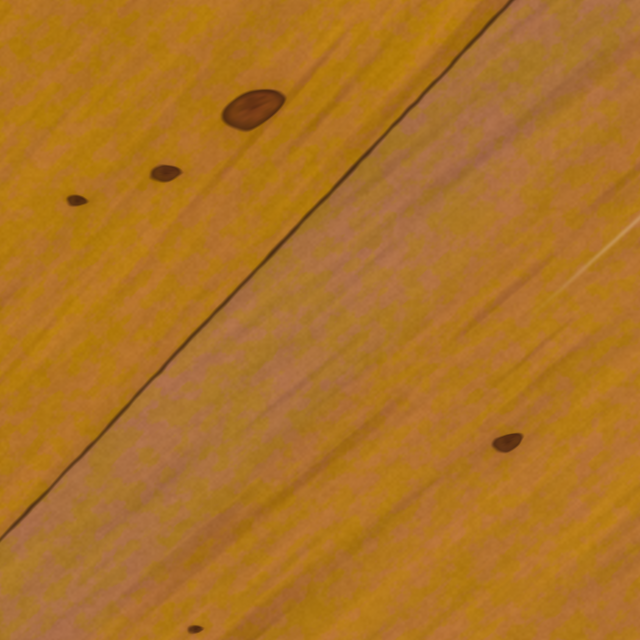
Write a WebGL 1 fragment shader that draws this texture.

```glsl
precision highp float;
// Two varnished pine boards meeting at a dark diagonal seam, with knots.
// Stretched value noise makes the grain, blotchy noise tints the varnish,
// and warped ellipses laid out in rows make the knots.

uniform vec2 u_resolution;

#define SEAM_START vec2(0.0, 0.156)
#define SEAM_ANGLE 0.811
#define SEAM_WIDTH 0.0027
#define UPPER_GRAIN_ANGLE 0.84
#define LOWER_GRAIN_ANGLE 0.70
#define GRAIN_CONTRAST 0.13
#define STREAK_DEPTH 0.13
#define BLOTCH_SCALE 58.0
#define BLOTCH_TINT 0.095
#define SPECKLE 0.022

const vec3 AMBER = vec3(0.700, 0.463, 0.108);
const vec3 HONEY = vec3(0.700, 0.460, 0.138);
const vec3 PALE = vec3(0.674, 0.455, 0.222);
const vec3 SEAM_BROWN = vec3(0.29, 0.17, 0.07);
const vec3 KNOT_CORE = vec3(0.42, 0.20, 0.08);
const vec3 KNOT_RIM = vec3(0.28, 0.14, 0.06);
const vec3 SCRATCH = vec3(0.80, 0.62, 0.42);

float hash(vec2 p) {
  return fract(sin(dot(p, vec2(127.1, 311.7))) * 43758.5453);
}

float noise(vec2 p) {
  vec2 i = floor(p), f = fract(p);
  f = f * f * (3.0 - 2.0 * f);
  return mix(mix(hash(i), hash(i + vec2(1.0, 0.0)), f.x),
             mix(hash(i + vec2(0.0, 1.0)), hash(i + vec2(1.0, 1.0)), f.x), f.y);
}

float fbm(vec2 p) {
  float sum = 0.0, weight = 0.55;
  for (int i = 0; i < 3; i++) {
    sum += weight * noise(p);
    p = p * 2.03 + 17.3;
    weight *= 0.5;
  }
  return sum / 0.9625;
}

// Coordinates along (x) and to the left of (y) a direction
vec2 turn(vec2 p, float angle) {
  float c = cos(angle), s = sin(angle);
  return vec2(c * p.x + s * p.y, c * p.y - s * p.x);
}

// A row of knots that shrink with each step
vec3 knotRow(vec3 wood, vec2 p, vec2 start, vec2 stride, float size, float count) {
  for (int i = 0; i < 4; i++) {
    float k = float(i);
    if (k >= count) break;
    float seed = hash(vec2(k, size * 90.0));
    float radius = size / (1.0 + 1.2 * k);
    vec2 center = start - stride * k - vec2(0.0, 0.03 * k * max(2.0 - k, 0.0));
    vec2 q = turn(p - center, 0.42 + 0.9 * (seed - 0.5) * min(k, 1.0)) / radius;
    q.y /= 0.53 - 0.12 * clamp(q.x, -1.5, 1.5);
    float d = length(q) + 0.22 * (noise(q * 1.6 + seed * 40.0) - 0.5);
    float soft = 0.0045 / radius;
    // Stained halo, then the rim and the brown heart
    wood *= 1.0 - vec3(0.05, 0.08, 0.12) * exp(-1.2 * max(d - 1.0, 0.0));
    float heart = 1.0 - smoothstep(0.65, 0.98, d);
    vec3 core = KNOT_CORE * (0.85 + 0.3 * noise(q * vec2(3.0, 6.0)));
    vec3 knot = mix(KNOT_RIM, core, heart * smoothstep(0.012, 0.045, radius));
    float cover = 1.0 - smoothstep(1.0 - soft, 1.0 + soft, d);
    wood = mix(wood, knot, cover * (0.78 + 0.2 * noise(q * 2.0 + 5.0)));
  }
  return wood;
}

void main() {
  vec2 p = gl_FragCoord.xy / u_resolution;
  vec2 seam = turn(p - SEAM_START, SEAM_ANGLE);
  seam.y += 0.003 * (noise(vec2(seam.x * 9.0, 4.0)) - 0.5);
  seam.y += 0.0014 * (noise(vec2(seam.x * 55.0, 8.0)) - 0.5);
  float lower = 1.0 - smoothstep(-0.003, 0.003, seam.y);
  float across = -seam.y;

  // Grain runs at a slightly different angle on each board
  vec2 g = turn(p, seam.y > 0.0 ? UPPER_GRAIN_ANGLE : LOWER_GRAIN_ANGLE);
  g.y += 0.016 * (noise(g * vec2(2.2, 5.0) + step(seam.y, 0.0) * 30.0) - 0.5);
  float bands = fbm(vec2(g.x * 1.6, g.y * 15.0) + step(seam.y, 0.0) * 23.0);
  float fibres = fbm(vec2(g.x * 5.0, g.y * 65.0) + 7.0);
  // Narrow dark streaks, gathered into sparse groups
  float streaks = smoothstep(0.60, 0.92, noise(vec2(g.x * 3.2, g.y * 52.0) + 51.0));
  streaks *= smoothstep(0.25, 0.70, noise(vec2(g.x * 1.8, g.y * 7.0) + 13.0));

  // Board colours: the lower one fades from pale to honey
  float paleness = 1.0 - smoothstep(0.13, 0.27, across + 0.12 * (bands - 0.5));
  vec3 wood = mix(AMBER, mix(HONEY, PALE, paleness), lower);
  wood *= 1.0 + GRAIN_CONTRAST * (0.8 * (bands - 0.5) + 0.8 * (fibres - 0.5));
  float depth = STREAK_DEPTH * mix(1.0, 0.6, lower * paleness);
  wood *= 1.0 - depth * streaks * vec3(0.75, 1.0, 0.8);

  // Crisp pink and yellow patches in the varnish, with fine speckle
  vec2 patchSpace = turn(p, 0.74) * vec2(0.75, 1.1);
  float blotch = smoothstep(0.36, 0.64, fbm(patchSpace * BLOTCH_SCALE)) - 0.5;
  blotch += 0.6 * (noise(patchSpace * 18.0 + 3.0) - 0.5);
  wood += BLOTCH_TINT * blotch * vec3(0.10, -0.22, 1.0);
  wood += SPECKLE * (noise(p * 230.0) + noise(p * 110.0) - 1.0);

  // Knots on both boards
  wood = knotRow(wood, p, vec2(0.397, 0.832), vec2(0.138, 0.073), 0.053, 4.0);
  wood = knotRow(wood, p, vec2(0.794, 0.309), vec2(0.488, 0.262), 0.024, 2.0);

  // Pale scratch that brightens toward the right edge
  vec2 scratch = turn(p - vec2(0.79, 0.47), 0.735);
  float glint = exp(-pow(scratch.y / 0.0038, 2.0)) * smoothstep(0.0, 0.26, scratch.x);
  wood = mix(wood, SCRATCH, 0.65 * glint);

  // Soft seam whose darkness and width vary along its length
  float wear = noise(vec2(seam.x * 16.0, 9.0)) * 0.6 + noise(vec2(seam.x * 60.0, 2.0)) * 0.4;
  float width = SEAM_WIDTH * (0.8 + 0.5 * wear);
  float gap = 1.0 - smoothstep(0.0, width * 2.0, abs(seam.y));
  wood *= 1.0 - 0.10 * exp(-abs(seam.y) / 0.006);
  wood = mix(wood, SEAM_BROWN, gap * (0.62 + 0.38 * wear));

  gl_FragColor = vec4(clamp(wood, 0.0, 1.0), 1.0);
}
```
